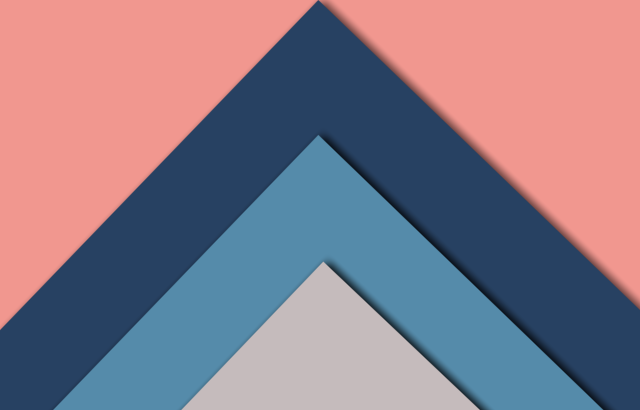
Give the GLSL for this background, as a Shadertoy shader.

```glsl
// Signed distances to the left and right slopes of a peak (negative inside)
vec2 slopeDistances(vec2 p, vec2 apex, vec2 slope) {
    vec2 q = p - apex;
    return (q.y + vec2(-slope.x, slope.y) * q.x) / sqrt(1.0 + slope * slope);
}

// Product of both slope coverages, softened over the given half width
float peakCoverage(vec2 distances, float softness) {
    vec2 inside = 1.0 - smoothstep(-softness, softness, distances);
    return inside.x * inside.y;
}

// Lay a paper peak and its right-leaning shadow over the backdrop
vec3 layPeak(vec3 backdrop, vec2 p, vec2 apex, vec2 slope, vec3 paper, float shadowStrength) {
    vec2 shadowOffset = vec2(0.012, 0.0);
    float shadow = peakCoverage(slopeDistances(p, apex + shadowOffset, slope), 0.020);
    vec3 shaded = backdrop * (1.0 - shadowStrength * shadow);
    float sheet = peakCoverage(slopeDistances(p, apex, slope), 0.8 / iResolution.y);
    return mix(shaded, paper, sheet);
}

void mainImage(out vec4 fragColor, in vec2 fragCoord) {
    // Height spans 0 to 1, x is centred
    vec2 p = vec2(fragCoord.x - 0.5 * iResolution.x, fragCoord.y) / iResolution.y;

    vec3 coral = vec3(0.945, 0.592, 0.561);
    vec3 navy = vec3(0.153, 0.255, 0.384);
    vec3 steelBlue = vec3(0.333, 0.545, 0.667);
    vec3 warmGrey = vec3(0.773, 0.733, 0.737);

    // Back to front
    vec3 color = coral;
    color = layPeak(color, p, vec2(-0.004, 1.0), vec2(1.037, 0.964), navy, 0.65);
    color = layPeak(color, p, vec2(-0.004, 0.671), vec2(1.037, 0.965), steelBlue, 0.95);
    color = layPeak(color, p, vec2(0.008, 0.362), vec2(1.045, 0.947), warmGrey, 0.95);

    fragColor = vec4(color, 1.0);
}
```
